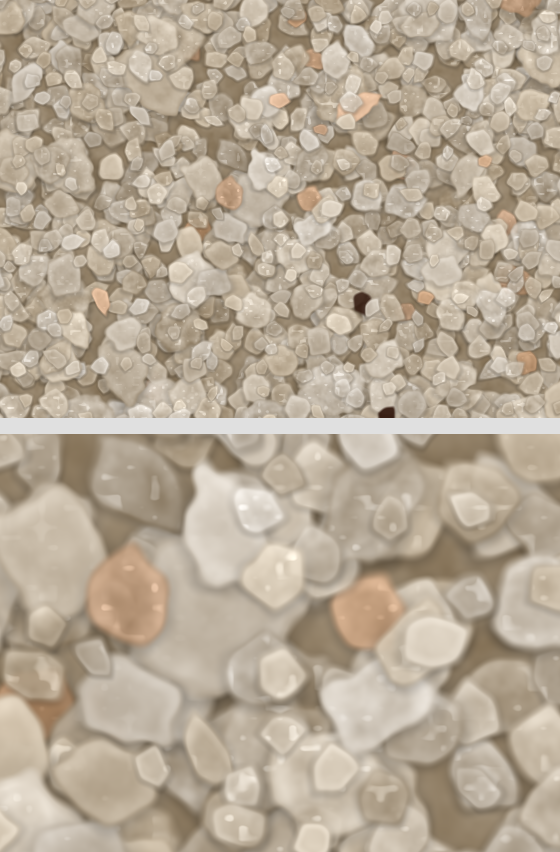
Top, the full canvas; bottom, a detail of the centre.
Give the GLSL for this texture, as a WebGL 1 fragment shader.

```glsl
precision highp float;
uniform vec2 u_resolution;

#define GRAIN_SIZE 0.075
#define EDGE_SOFTNESS 0.0045
#define SHADOW_DEPTH 0.20
#define TONE_SPREAD 0.46
#define MOTTLE 0.75
#define GLINT 0.50
#define BLUSH_SHARE 0.022
#define DARK_TAN vec3(0.56, 0.49, 0.39)
#define PALE_CREAM vec3(0.90, 0.86, 0.80)
#define BLUSH vec3(1.04, 0.90, 0.80)

float hash(vec2 p) {
  return fract(sin(dot(p, vec2(127.1, 311.7))) * 43758.5453);
}

float noise(vec2 p) {
  vec2 i = floor(p), f = fract(p);
  f = f * f * (3.0 - 2.0 * f);
  return mix(mix(hash(i), hash(i + vec2(1.0, 0.0)), f.x),
             mix(hash(i + vec2(0.0, 1.0)), hash(i + 1.0), f.x), f.y);
}

float fbm(vec2 p) {
  float sum = 0.0, gain = 0.53;
  for (int i = 0; i < 3; i++) {
    sum += gain * noise(p);
    p = mat2(1.6, 1.2, -1.2, 1.6) * p + 7.3;
    gain *= 0.5;
  }
  return sum;
}

mat2 rotation(float a) {
  return mat2(cos(a), sin(a), -sin(a), cos(a));
}

// Sand colour from a tone: 0 is tan, 1 is cream, negative is deep shadow
vec3 sand(float tone) {
  return max(mix(DARK_TAN, PALE_CREAM, tone), vec3(0.10, 0.07, 0.04));
}

// Rounded irregular polygon: 0 at the centre, 1 on the outline
float pebble(vec2 p, vec2 id) {
  float sum = 0.0;
  for (int k = 0; k < 6; k++) {
    float n = float(k);
    float a = (n + 0.7 * hash(id + n * 3.1)) * 1.0472;
    float reach = 0.78 + 0.34 * hash(id - n * 5.7);
    sum += pow(max(dot(p, vec2(cos(a), sin(a))) / reach, 0.0001), 9.0);
  }
  return pow(sum, 1.0 / 9.0);
}

// Lays one layer of jittered grains over the colour below
vec3 grainLayer(vec3 below, vec2 uv, float cell, float share, float lift, float seed) {
  mat2 turn = rotation(seed * 1.7);
  vec2 q = turn * uv / cell + seed * 13.0;
  vec2 home = floor(q);
  vec2 wobble = 0.16 * (vec2(noise(uv * 55.0 + seed), noise(uv * 55.0 - seed - 31.0)) - 0.5);
  float mottle = fbm(uv * 42.0 + seed * 9.0) - 0.47;
  float sparkle = noise(uv * vec2(100.0, 125.0) + seed * 21.0);
  for (int j = -1; j <= 1; j++) {
    for (int i = -1; i <= 1; i++) {
      vec2 id = home + vec2(float(i), float(j));
      if (hash(id + 0.37) > share) continue;
      vec2 jitter = vec2(hash(id + 1.3), hash(id + 2.9)) - 0.5;
      float radius = mix(0.36, 0.66, pow(hash(id + 4.1), 1.4));
      vec2 local = (q - id - 0.5 - 0.6 * jitter) / radius + wobble;
      if (dot(local, local) > 4.0) continue;
      vec2 upright = local * turn;
      vec2 p = rotation(6.283 * hash(id + 5.3)) * local;
      p.y *= 1.0 + 0.45 * hash(id + 6.7);
      float d = pebble(p, id);
      float soft = EDGE_SOFTNESS / (radius * cell);
      float body = 1.0 - smoothstep(1.0 - soft, 1.0 + soft, d);

      // Contact shadow, heavier below the grain
      float shadow = 1.0 - smoothstep(0.92, 1.38, d);
      float weight = clamp(0.6 - 0.45 * upright.y, 0.2, 1.0);
      below *= 1.0 - SHADOW_DEPTH * shadow * weight;

      // Milky grains are smooth and pale, clear ones mottled and shiny
      float clarity = hash(id + 8.9);
      float tone = 0.57 + lift + TONE_SPREAD * (hash(id + 7.9) - 0.5);
      tone += 0.10 * (1.0 - clarity) + 0.09 * upright.y;
      tone += MOTTLE * mottle * (0.35 + clarity);
      tone += 0.13 * smoothstep(0.5, 0.82, d) * (1.0 - smoothstep(0.84, 1.0, d));
      tone -= 0.12 * smoothstep(0.84, 1.02, d);
      tone += GLINT * smoothstep(0.70, 0.92, sparkle) * clarity * (1.0 - smoothstep(0.7, 0.95, d));

      // Occasional blush and nearly black mineral grains
      float kind = hash(id + 11.3);
      float blush = step(1.0 - BLUSH_SHARE, kind);
      float mineral = step(kind, 0.004) * step(cell, 0.7 * GRAIN_SIZE);
      vec3 tint = mix(vec3(1.0), BLUSH, blush);
      tint *= 1.0 + 0.035 * (hash(id + 9.7) - 0.5) * vec3(1.0, 0.2, -1.4);
      vec3 surface = sand(mix(tone, -1.1, mineral)) * tint;
      below = mix(below, surface, body * mix(0.96, 0.80, clarity));
    }
  }
  return below;
}

void main() {
  vec2 uv = gl_FragCoord.xy / u_resolution.y;

  // Shaded bed, then grains from the deepest to the topmost
  vec3 color = sand(0.05 + 0.5 * (fbm(uv * 30.0) - 0.5));
  color = grainLayer(color, uv, GRAIN_SIZE, 1.0, -0.15, 1.0);
  color = grainLayer(color, uv, GRAIN_SIZE * 0.8, 0.75, -0.06, 2.0);
  color = grainLayer(color, uv, GRAIN_SIZE * 1.8, 0.32, 0.02, 3.0);
  color = grainLayer(color, uv, GRAIN_SIZE * 1.05, 0.52, 0.05, 4.0);
  color = grainLayer(color, uv, GRAIN_SIZE * 0.6, 0.30, 0.06, 5.0);
  gl_FragColor = vec4(clamp(color, 0.0, 1.0), 1.0);
}
```
